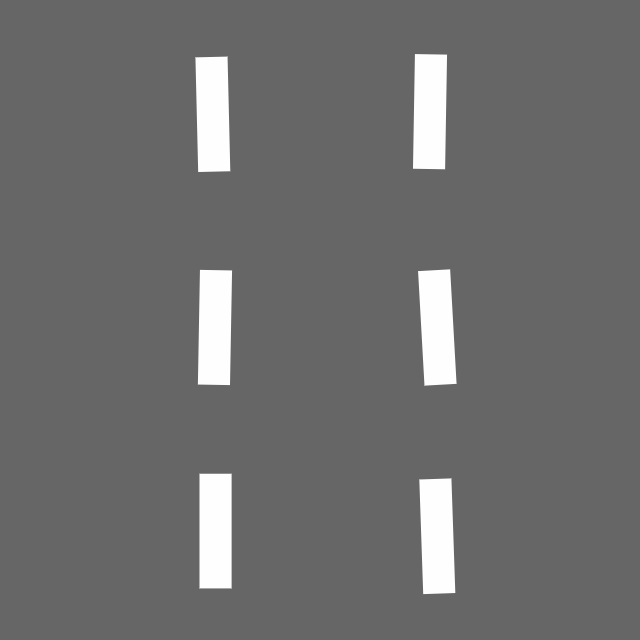
A three.js fragment shader for this pattern:

```glsl
// Two columns of three white dashes on flat grey, like lane markings.
// Each dash is a rotated box distance; its centre and tilt follow a
// quadratic along the column, so every dash sits slightly askew.

varying vec2 vUv;

const vec3 GREY = vec3(0.40);
const vec3 WHITE = vec3(0.996);
const vec2 DASH_HALF_SIZE = vec2(0.0251, 0.0896);

// Value at s of k.x + k.y * s + k.z * s^2
float quadratic(vec3 k, float s) {
  return k.x + s * (k.y + s * k.z);
}

// Turns p so that a positive tilt leans the top to the left
vec2 rotate(vec2 p, float tilt) {
  float c = cos(tilt);
  float s = sin(tilt);
  return vec2(c * p.x + s * p.y, c * p.y - s * p.x);
}

float boxDistance(vec2 p, vec2 halfSize) {
  vec2 d = abs(p) - halfSize;
  return length(max(d, 0.0)) + min(max(d.x, d.y), 0.0);
}

// Distance to one dash: column is 0 or 1, row is -1, 0 or 1 going up
float dashDistance(vec2 p, float column, float row) {
  vec3 across = mix(vec3(0.3359, -0.0021, -0.0012),
                    vec3(0.6833, -0.0057, -0.0057), column);
  vec3 upward = mix(vec3(0.4883, 0.3256, 0.0075),
                    vec3(0.4883, 0.3317, 0.0055), column);
  vec3 lean = mix(vec3(-0.018, 0.012, 0.030),
                  vec3(0.056, -0.0255, -0.0475), column);
  vec2 centre = vec2(quadratic(across, row), quadratic(upward, row));
  return boxDistance(rotate(p - centre, quadratic(lean, row)), DASH_HALF_SIZE);
}

void main() {
  // Nearest dash over the 2 by 3 layout
  float nearest = 1.0;
  for (int column = 0; column < 2; column++) {
    for (int row = -1; row <= 1; row++) {
      nearest = min(nearest, dashDistance(vUv, float(column), float(row)));
    }
  }

  // Paint with an edge one screen sample wide
  float edge = max(fwidth(vUv.x), 0.00001);
  float paint = clamp(0.5 - nearest / edge, 0.0, 1.0);
  gl_FragColor = vec4(mix(GREY, WHITE, paint), 1.0);
}
```
